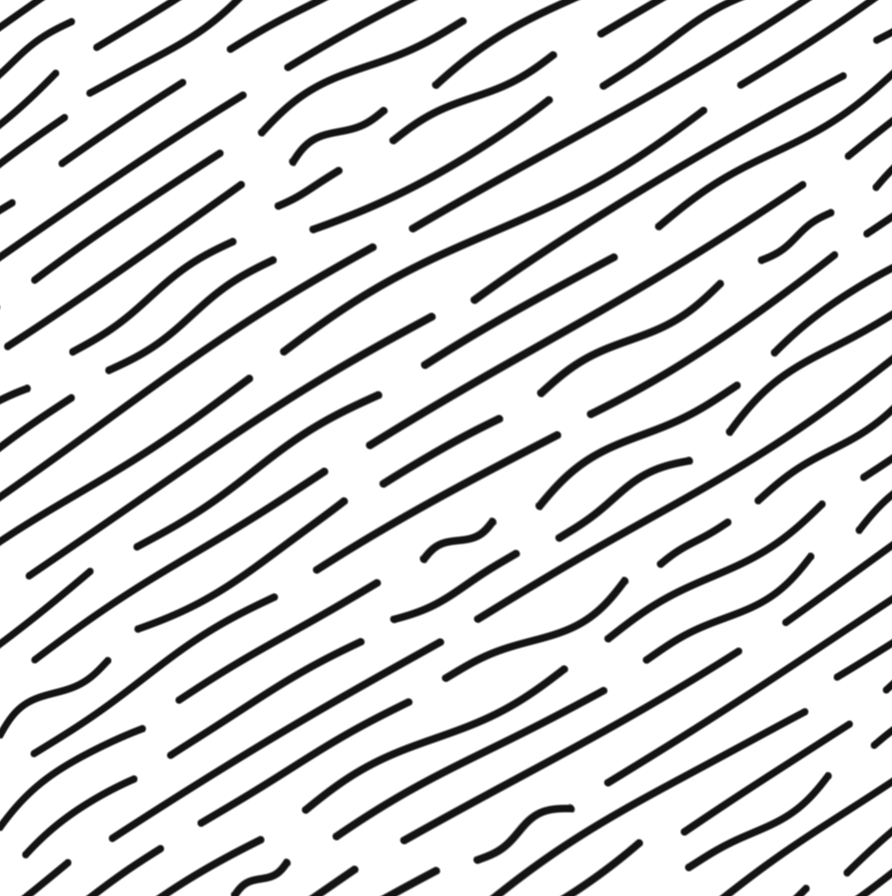
Give the GLSL for this pattern, as a Shadertoy shader.

```glsl
// Hand-drawn diagonal ink dashes, gently waving, on white paper

const float LANE = 0.0445;  // spacing between neighbouring lanes

float hash(vec2 p) {
    return fract(sin(dot(p, vec2(127.1, 311.7))) * 43758.5453);
}

// Position along a lane where one dash ends and the next begins
float breakAt(float k, float lane, float period) {
    return (k + 0.6 * (hash(vec2(k, lane)) - 0.5)) * period;
}

// Random value in -1..1 that is mostly close to zero
float rareSwing(vec2 id) {
    float h = 2.0 * hash(id) - 1.0;
    return h * abs(h);
}

// Distance from q (along, across) to dash k of a lane
float dashDistance(vec2 q, float k, float lane, float period) {
    vec2 id = vec2(k, lane);
    float halfGap = mix(0.019, 0.037, hash(id + 17.3));
    float start = breakAt(k, lane, period) + halfGap;
    float end = breakAt(k + 1.0, lane, period) - halfGap;
    float halfLength = 0.5 * (end - start);
    float u = clamp(q.x, start, end);
    float t = (u - start) / halfLength - 1.0;

    // Bow plus S-bend, limited for short dashes
    float bow = rareSwing(id + 31.7) * min(0.015, 0.16 * halfLength);
    float bend = rareSwing(id + 53.9) * min(0.009, 0.13 * halfLength);
    float shift = 0.009 * (hash(id + 71.1) - 0.5);
    float centre = (lane + 0.5) * LANE + shift
                 + bow * (t * t - 0.4) + bend * sin(3.14159 * t);
    float slope = (2.0 * bow * t + 3.14159 * bend * cos(3.14159 * t)) / halfLength;

    return length(vec2(q.x - u, (q.y - centre) * inversesqrt(1.0 + slope * slope)));
}

void mainImage(out vec4 fragColor, in vec2 fragCoord) {
    vec2 p = fragCoord / iResolution.y;

    // Rotate into lane space, with a slow drift of direction
    float angle = 0.563;
    vec2 along = vec2(cos(angle), sin(angle));
    vec2 q = vec2(dot(p, along), dot(p, vec2(-along.y, along.x)));
    q.y -= 0.012 * sin(6.0 * p.x) + 0.003 * sin(9.0 * p.y + 1.0);

    // Nearest dash among neighbouring lanes and cells
    float nearest = 1.0;
    float homeLane = floor(q.y / LANE);
    for (int j = -1; j <= 1; j++) {
        float lane = homeLane + float(j);
        float spread = hash(vec2(lane, 5.7));
        float period = mix(0.24, 0.58, spread * spread);
        vec2 local = q + vec2(3.0 * hash(vec2(lane, 9.2)), 0.0);
        float cell = floor(local.x / period);
        for (int i = -1; i <= 1; i++) {
            nearest = min(nearest, dashDistance(local, cell + float(i), lane, period));
        }
    }

    // Round-tipped pen with a soft edge
    float soft = max(0.0017, 0.8 / iResolution.y);
    float ink = 1.0 - smoothstep(-soft, soft, nearest - 0.0042);
    fragColor = vec4(mix(vec3(1.0), vec3(0.075), ink), 1.0);
}
```
